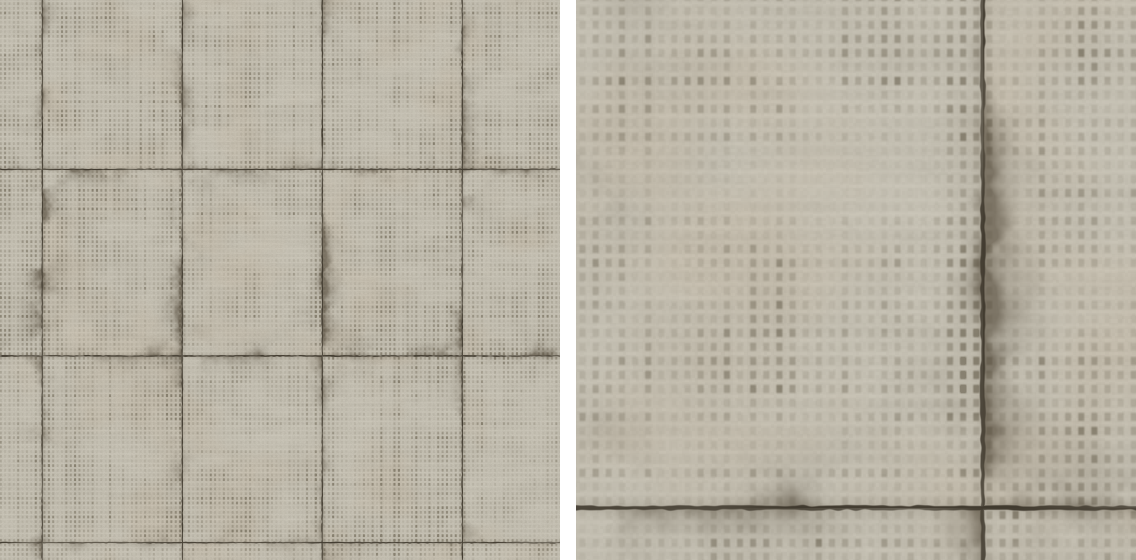
Left, the full canvas; right, a detail of the centre.
Write a Shadertoy shader that draws this texture.

```glsl
// Pale woven panels, four across and three down, with thin dark joints.
// Each panel is a grid of small slots whose depth varies by thread and by
// patch; noise in panel space adds grime along the joints and faint streaks.

float hash(vec2 p) {
    return fract(sin(dot(p, vec2(127.1, 311.7))) * 43758.5453);
}

float noise(vec2 p) {
    vec2 i = floor(p), f = fract(p);
    f = f * f * (3.0 - 2.0 * f);
    return mix(mix(hash(i), hash(i + vec2(1, 0)), f.x),
               mix(hash(i + vec2(0, 1)), hash(i + vec2(1, 1)), f.x), f.y);
}

float fbm(vec2 p) {
    float sum = 0.0, gain = 0.53;
    for (int i = 0; i < 4; i++) {
        sum += gain * noise(p);
        p = p * 2.03 + 7.3;
        gain *= 0.5;
    }
    return sum;
}

void mainImage(out vec4 fragColor, in vec2 fragCoord) {
    vec2 uv = fragCoord / iResolution.xy;
    float pixel = 1.0 / min(iResolution.x, iResolution.y);

    // Panel index, position inside the panel, distance to its joints
    vec2 grid = vec2(4, 3);
    vec2 g = (uv - vec2(0.0755, 0.031)) * grid;
    vec2 tile = mod(floor(g), grid);
    vec2 f = fract(g);
    vec2 edge = (0.5 - abs(f - 0.5)) / grid;
    vec2 local = f / grid;
    vec2 seed = tile * 17.0 + 5.0;

    // Woven slots: uneven columns and rows give a plaid rhythm
    vec2 weave = f * vec2(32, 40);
    vec2 cell = floor(weave);
    vec2 q = abs(fract(weave) - 0.5);
    float soft = max(0.12, 80.0 * pixel);
    float slot = (1.0 - smoothstep(0.23 - soft, 0.23 + soft, q.x))
               * (1.0 - smoothstep(0.29 - soft, 0.29 + soft, q.y));
    float column = mix(0.25, 1.0, hash(vec2(cell.x, 3.0) + seed));
    float row = mix(0.3, 1.0, hash(vec2(71.0, cell.y) + seed));
    float patches = smoothstep(0.25, 0.72, fbm(local * vec2(16, 22) + seed));
    float rim = exp(-min(edge.x, edge.y) * 45.0);
    float depth = column * row * (0.35 + 0.75 * patches + 0.35 * rim);
    depth *= 0.75 + 0.5 * hash(cell + seed * 3.1);

    // Base cloth with warm clouds, long streaks and fine grain
    vec3 cloth = vec3(0.765, 0.747, 0.695);
    float warm = smoothstep(0.45, 0.8, fbm(local * 9.0 + seed + 40.0));
    cloth = mix(cloth, vec3(0.76, 0.72, 0.65), 0.5 * warm);
    float streak = noise(local * vec2(14, 150) + seed) - 0.5;
    float grain = hash(floor(uv * 512.0)) - 0.5;
    cloth += 0.018 * streak + 0.018 * grain;
    cloth += 0.012 * smoothstep(0.3, 0.5, q.y);

    vec3 slotColor = vec3(0.42, 0.39, 0.32);
    vec3 color = mix(cloth, slotColor, clamp(slot * depth * 0.72, 0.0, 0.65));
    color = mix(color, slotColor, 0.07 * patches * column);

    // Grime spreading from the joints, heaviest in the middle row
    float heavy = tile.y == 1.0 ? 1.0 : 0.5;
    float blotch = smoothstep(0.46, 0.78, fbm(local * 15.0 + seed + 90.0));
    float fringe = 0.6 + 0.8 * noise(local * 130.0 + seed);
    float spread = exp(-edge.x * 75.0) + 0.7 * exp(-edge.y * 85.0);
    float grime = heavy * blotch * fringe * spread;
    grime += 0.16 * exp(-min(edge.x, edge.y) * 260.0);
    color = mix(color, vec3(0.36, 0.325, 0.265), clamp(grime, 0.0, 0.68));

    // Joints with a ragged border and uneven darkness
    vec2 rag = vec2(noise(vec2(uv.y * 190.0, tile.x)),
                    noise(vec2(uv.x * 190.0, tile.y + 30.0)));
    vec2 wear = vec2(noise(vec2(uv.y * 17.0, tile.x + 9.0)),
                     noise(vec2(uv.x * 17.0, tile.y + 50.0)));
    vec2 width = 0.0007 + 0.0011 * rag;
    float blur = max(0.0006, 0.6 * pixel);
    vec2 line = 1.0 - smoothstep(width - blur, width + blur, edge);
    line *= 0.6 + 0.4 * wear;
    color = mix(color, vec3(0.25, 0.225, 0.18), max(line.x, line.y));

    // Sparse dark specks
    float speck = step(0.9992, hash(cell + seed * 5.7));
    speck *= 1.0 - smoothstep(0.2, 0.45, length(q));
    color = mix(color, vec3(0.3, 0.25, 0.17), 0.8 * speck);

    fragColor = vec4(color, 1.0);
}
```
